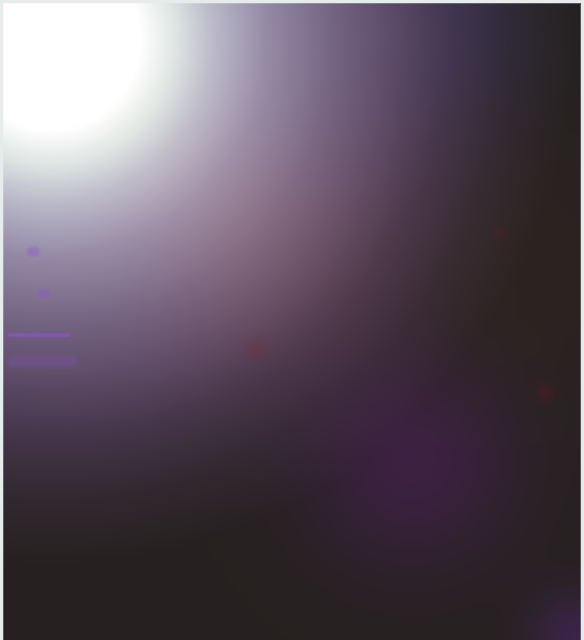
A WebGL 2 fragment shader for this background:

```glsl
#version 300 es
precision highp float;
// Soft white light in the upper left fading through mauve to black, with violet and red lens flecks.

uniform vec2 u_resolution;
out vec4 fragColor;

#define LIGHT_POS vec2(0.078, 0.939)
#define FRAME_WIDTH 0.0052
#define FRAME_COLOR vec3(0.90, 0.92, 0.92)
#define VIOLET vec3(0.56, 0.32, 0.82)
#define RED vec3(0.55, 0.08, 0.16)

// Light falloff: rgb colour, w = distance from the light
const int STOPS = 9;
const vec4 falloff[STOPS] = vec4[](
  vec4(1.00, 1.00, 1.00, 0.140), vec4(0.87, 0.90, 0.89, 0.195),
  vec4(0.73, 0.73, 0.79, 0.254), vec4(0.58, 0.54, 0.65, 0.339),
  vec4(0.45, 0.39, 0.51, 0.443), vec4(0.36, 0.29, 0.40, 0.534),
  vec4(0.265, 0.205, 0.285, 0.625), vec4(0.195, 0.16, 0.19, 0.716),
  vec4(0.15, 0.13, 0.125, 0.820));

// Colour clouds: xy centre, z radius, with the tint each one adds
const int CLOUDS = 5;
const vec3 cloudShape[CLOUDS] = vec3[](
  vec3(0.404, 0.622, 0.20), vec3(0.645, 0.277, 0.16), vec3(0.898, 0.004, 0.07),
  vec3(0.800, 0.570, 0.20), vec3(0.750, 0.950, 0.12));
const vec3 cloudTint[CLOUDS] = vec3[](
  vec3(0.07, 0.032, 0.0), vec3(0.085, 0.0, 0.135), vec3(0.08, 0.01, 0.15),
  vec3(0.022, 0.008, 0.0), vec3(-0.01, 0.005, 0.035));

// Violet flecks: xy centre, zw half size
const int FLECKS = 4;
const vec4 fleckBox[FLECKS] = vec4[](
  vec4(0.052, 0.607, 0.013, 0.010), vec4(0.068, 0.542, 0.013, 0.009),
  vec4(0.061, 0.4766, 0.050, 0.004), vec4(0.066, 0.435, 0.058, 0.012));
const float fleckStrength[FLECKS] = float[](0.40, 0.42, 0.65, 0.25);

// Red sparks: xy centre, z radius, w strength
const int SPARKS = 3;
const vec4 sparks[SPARKS] = vec4[](
  vec4(0.400, 0.456, 0.016, 0.20), vec4(0.781, 0.637, 0.008, 0.16),
  vec4(0.852, 0.387, 0.013, 0.22));

float gaussian(vec2 offset, float radius) {
  return exp(-dot(offset, offset) / (radius * radius));
}

vec3 lightColor(float dist) {
  vec3 color = falloff[0].rgb;
  for (int i = 1; i < STOPS; i++) {
    float t = clamp((dist - falloff[i - 1].w) / (falloff[i].w - falloff[i - 1].w), 0.0, 1.0);
    color = mix(color, falloff[i].rgb, t);
  }
  return color;
}

// Rounded box that fades toward its rim
float softBox(vec2 offset, vec2 halfSize) {
  float radius = min(halfSize.x, halfSize.y);
  vec2 q = abs(offset) - halfSize + radius;
  float dist = length(max(q, 0.0)) - radius;
  return 1.0 - smoothstep(-0.8 * radius, 0.2 * radius, dist);
}

void main() {
  vec2 p = gl_FragCoord.xy / u_resolution.y;
  float aspect = u_resolution.x / u_resolution.y;
  float pixel = 1.0 / u_resolution.y;

  vec3 color = lightColor(distance(p, LIGHT_POS));

  for (int i = 0; i < CLOUDS; i++)
    color += cloudTint[i] * gaussian(p - cloudShape[i].xy, cloudShape[i].z);

  for (int i = 0; i < FLECKS; i++)
    color = mix(color, VIOLET, fleckStrength[i] * softBox(p - fleckBox[i].xy, fleckBox[i].zw));

  for (int i = 0; i < SPARKS; i++)
    color = mix(color, RED, sparks[i].w * gaussian(p - sparks[i].xy, sparks[i].z));

  // Pale frame on the left, right and top edges
  float edge = min(min(p.x, aspect - p.x), 1.0 - p.y);
  float frame = 1.0 - smoothstep(-0.5 * pixel, 0.5 * pixel, edge - FRAME_WIDTH);
  color = mix(color, FRAME_COLOR, frame);

  fragColor = vec4(clamp(color, 0.0, 1.0), 1.0);
}
```
